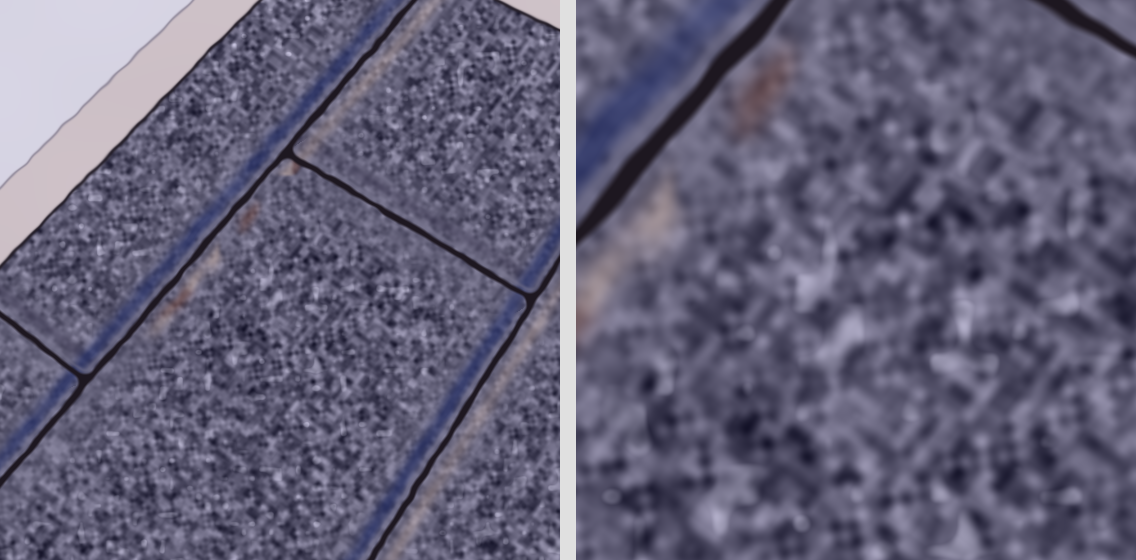
Left, the full canvas; right, a detail of the centre.
This texture is drawn by a WebGL 1 fragment shader. Its source:

```glsl
precision highp float;
// Speckled blue-grey pavers in running bond, seen at a slant beside a pale border.
uniform vec2 u_resolution;

#define ROW_VANISH vec2(2.8, 3.4)
#define END_VANISH vec2(-3.25, 2.98)
#define ROW_PITCH 0.229
#define BRICK_PITCH 0.366
#define JOINT_HALF 0.0052
#define CORNER 0.022
#define GRAIN_SCALE 78.0
#define GRAIN_CONTRAST 0.56
#define SOFT 0.003

const vec3 STONE = vec3(0.355, 0.345, 0.440);
const vec3 MORTAR = vec3(0.115, 0.090, 0.125);
const vec3 BLUE = vec3(0.215, 0.240, 0.420);
const vec3 LIP = vec3(0.470, 0.460, 0.560);
const vec3 SHADE = vec3(0.270, 0.255, 0.355);
const vec3 CREAM = vec3(0.630, 0.565, 0.575);
const vec3 RUST = vec3(0.420, 0.310, 0.320);
const vec3 SHEET = vec3(0.840, 0.830, 0.890);
const vec3 TRIM = vec3(0.805, 0.755, 0.780);
const vec3 SHEET_LINE = vec3(0.550, 0.520, 0.590);

float hash(vec2 p) {
  return fract(sin(dot(p, vec2(127.1, 311.7))) * 43758.55);
}

float noise(vec2 p) {
  vec2 i = floor(p), f = fract(p);
  f = f * f * (3.0 - 2.0 * f);
  return mix(mix(hash(i), hash(i + vec2(1, 0)), f.x),
             mix(hash(i + vec2(0, 1)), hash(i + vec2(1, 1)), f.x), f.y);
}

// Soft stripe centred at distance c.
float band(float d, float c, float width) {
  float t = (d - c) / width;
  return exp(-t * t);
}

// Centred grain: coarse near the bottom, finer towards the top.
float grain(vec2 p) {
  vec2 q = mat2(0.8, 0.6, -0.6, 0.8) * p * GRAIN_SCALE;
  float coarse = noise(q), fine = noise(q * 1.65 + 31.0);
  return mix(coarse, fine, 0.35 + 0.3 * p.y) - 0.5;
}

void main() {
  vec2 p = gl_FragCoord.xy / u_resolution;
  vec2 wobble = vec2(noise(p * 45.0), noise(p * 45.0 + 71.0)) - 0.5;
  vec2 s = p + 0.004 * wobble;

  // Two pencils of lines give the row and end coordinates in perspective.
  float rowSlope = (ROW_VANISH.x - s.x) / (ROW_VANISH.y - s.y);
  float endSlope = (END_VANISH.y - s.y) / (s.x - END_VANISH.x);
  float u = (0.858 - rowSlope) / ROW_PITCH;
  float v = (endSlope - 0.5986) / BRICK_PITCH;
  float rowSize = ROW_PITCH * (ROW_VANISH.y - s.y) / sqrt(1.0 + rowSlope * rowSlope);
  float endSize = BRICK_PITCH * (s.x - END_VANISH.x) / sqrt(1.0 + endSlope * endSlope);

  // Brick cell, every second row shifted by half a brick.
  float row = floor(u);
  float shifted = v + 0.5 * mod(row, 2.0);
  vec2 brick = vec2(row, floor(shifted));
  vec2 cell = vec2(u, shifted) - brick;
  vec2 size = vec2(rowSize, endSize);
  vec2 nearSide = cell * size;
  vec2 farSide = (1.0 - cell) * size;
  vec2 side = min(nearSide, farSide);
  float jointDist = CORNER - length(max(CORNER - side, 0.0));

  // Stone face: grain calms down and lightens towards the edges.
  float core = smoothstep(0.02, 0.11, min(side.x, side.y));
  float patches = noise(p * 9.0 + 5.0) - 0.5;
  float speckle = grain(p) * GRAIN_CONTRAST * mix(0.55, 1.0, core);
  float lift = 0.045 * (1.0 - core) + 0.04 * patches + 0.03 * (hash(brick + 3.0) - 0.5);
  vec3 color = STONE + lift + speckle * vec3(1.0, 0.98, 1.02);
  color += 0.16 * smoothstep(0.74, 0.95, noise(p * 62.0 + 17.0)) * core;

  // Bevels: blue long side, shaded end, and a pale lip beside the joint.
  float ragged = 0.75 + 0.5 * noise(p * 38.0 + 11.0);
  color = mix(color, SHADE + 0.3 * speckle, 0.6 * band(farSide.y, 0.032, 0.011) * ragged);
  color = mix(color, BLUE + 0.4 * speckle, min(0.95 * band(farSide.x, 0.027, 0.014) * ragged, 1.0));
  color = mix(color, LIP, 0.5 * band(jointDist, 0.011, 0.004) * step(farSide.x * farSide.y, nearSide.x * nearSide.y));

  // Worn long side: even cream on some bricks, broken rust and cream on others.
  float even = mod(brick.x + brick.y, 2.0);
  float spots = smoothstep(0.38, 0.68, noise(p * 27.0 + 43.0));
  float broken = spots * (1.0 - smoothstep(0.30, 0.42, cell.y));
  float wear = band(nearSide.x, 0.030, 0.013) * mix(broken, 0.65 * ragged, even);
  vec3 wornColor = mix(RUST, CREAM, max(even, smoothstep(0.4, 0.7, noise(p * 20.0))));
  color = mix(color, wornColor + 0.6 * speckle, 0.85 * wear);

  // Joints of uneven width.
  float jointWidth = JOINT_HALF * (0.75 + 0.5 * noise(p * 30.0 + 19.0));
  color = mix(MORTAR, color, smoothstep(jointWidth - SOFT, jointWidth + SOFT, jointDist));

  // Pale border with a thin ruled line, cutting the paving off.
  float sheetEdge = (u + 0.506) * rowSize;
  float topEdge = (endSlope - 0.4785) / BRICK_PITCH * endSize;
  float paving = min(sheetEdge, topEdge);
  float ruled = (u + 0.722) * rowSize;
  vec3 border = mix(SHEET, TRIM, smoothstep(-SOFT, SOFT, ruled));
  border = mix(border, SHEET_LINE, 0.8 * band(ruled, 0.0, 0.0025));
  border += 0.012 * (noise(p * 6.0) - 0.5);
  color = mix(border, color, smoothstep(-SOFT, SOFT, paving));
  color = mix(color, MORTAR, 0.85 * band(paving, 0.001, 0.0032));

  gl_FragColor = vec4(color, 1.0);
}
```
